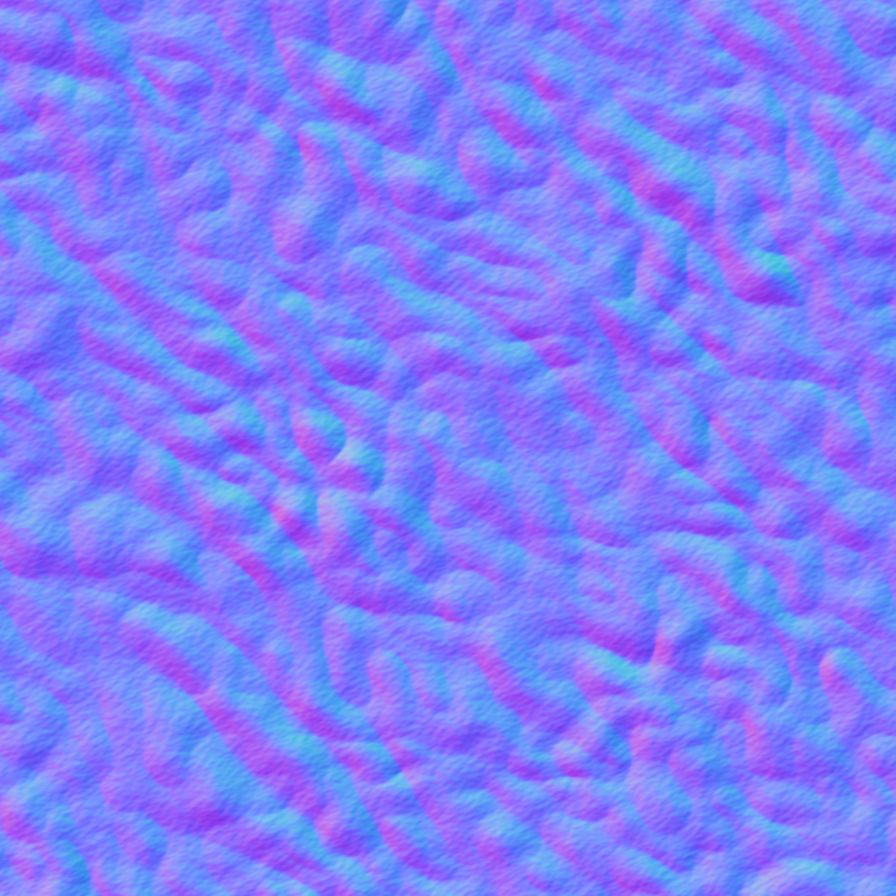
Reproduce this texture map procedurally as a Shadertoy shader.

```glsl
#define GRAIN_ANGLE -0.71           // direction of the long creases, radians
#define FOLD_FREQ vec2(4.5, 13.0)   // long folds: along, across
#define LUMP_FREQ vec2(14.5, 17.0)  // rounded lumps: along, across
#define FOLD_HEIGHT 0.025
#define LUMP_HEIGHT 0.0145
#define DIMPLE_HEIGHT 0.0028
#define CREASE_SOFTNESS 0.055
#define WARP 0.016
#define FIBRE_FREQ vec2(85.0, 135.0)
#define FIBRE_HEIGHT 0.00068
#define SEAM_STRENGTH 0.1
#define STEP 0.0009                 // sampling distance for slopes

vec2 rotate(vec2 p, float angle) {
    float c = cos(angle), s = sin(angle);
    return vec2(c * p.x + s * p.y, c * p.y - s * p.x);
}

vec2 latticeGradient(vec2 cell) {
    float angle = 6.2832 * fract(sin(dot(cell, vec2(127.1, 311.7))) * 43758.55);
    return vec2(cos(angle), sin(angle));
}

float gradientNoise(vec2 p) {
    vec2 cell = floor(p), f = fract(p);
    vec2 w = f * f * f * (f * (f * 6.0 - 15.0) + 10.0);
    vec2 e = vec2(0.0, 1.0);
    float a = dot(latticeGradient(cell), f);
    float b = dot(latticeGradient(cell + e.yx), f - e.yx);
    float c = dot(latticeGradient(cell + e.xy), f - e.xy);
    float d = dot(latticeGradient(cell + e.yy), f - e.yy);
    return mix(mix(a, b, w.x), mix(c, d, w.x), w.y);
}

// Rounded mounds separated by narrow creases
float billow(vec2 p) {
    float n = gradientNoise(p);
    return sqrt(n * n + CREASE_SOFTNESS * CREASE_SOFTNESS);
}

// Crinkled fibres: two octaves, turned against each other
float fibres(vec2 p) {
    float coarse = gradientNoise(rotate(p, 0.6) * FIBRE_FREQ);
    float fine = gradientNoise(rotate(p, 0.25) * FIBRE_FREQ * 1.6 + 5.2);
    return FIBRE_HEIGHT * (coarse + 0.5 * fine);
}

float surfaceHeight(vec2 p) {
    // Bend the folds slightly, then stretch them along the grain
    vec2 bend = vec2(gradientNoise(p * 6.0 + 3.7), gradientNoise(p * 6.0 + 19.3));
    vec2 q = rotate(p + WARP * bend, GRAIN_ANGLE);
    float folds = FOLD_HEIGHT * billow(q * FOLD_FREQ + 11.3);
    float lumps = LUMP_HEIGHT * billow(q * LUMP_FREQ + 41.9);
    float dimples = DIMPLE_HEIGHT * gradientNoise(rotate(q, 0.4) * 30.0 + 27.5);

    // Calm and rough areas
    float relief = 1.0 + 0.7 * gradientNoise(p * 3.0 + 8.1);
    return relief * (folds + lumps + dimples) + fibres(p);
}

void mainImage(out vec4 fragColor, in vec2 fragCoord) {
    vec2 uv = fragCoord / iResolution.y;

    // Central differences
    vec2 e = vec2(STEP, 0.0);
    vec2 slope = vec2(surfaceHeight(uv + e.xy) - surfaceHeight(uv - e.xy),
                      surfaceHeight(uv + e.yx) - surfaceHeight(uv - e.yx)) / (2.0 * STEP);

    // Faint tile seams through the middle
    vec2 seam = exp(-abs(uv - 0.5) / 0.002);
    slope += SEAM_STRENGTH * seam * (0.5 + gradientNoise(uv * 14.0));

    // Encode as a normal with the red axis flipped
    vec3 normal = normalize(vec3(slope.x, -slope.y, 1.0));
    fragColor = vec4(0.5 + 0.5 * normal, 1.0);
}
```
